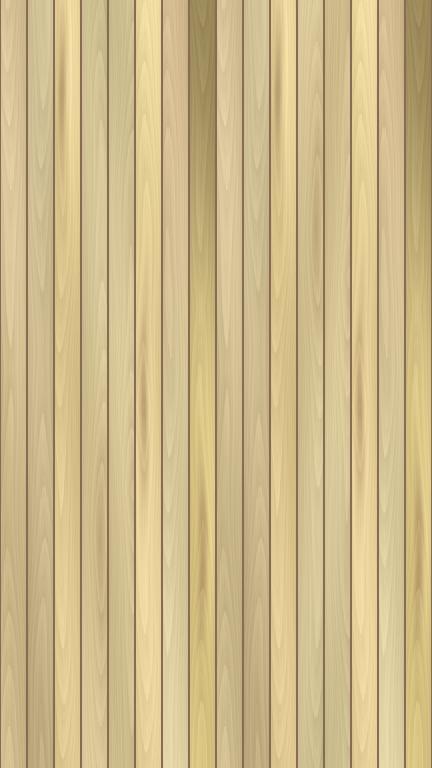
Give the GLSL for this texture, as a Shadertoy shader.

```glsl
#define PLANKS 16.0
#define SEAM_WIDTH 0.075
#define SEAM_COLOR vec3(0.53, 0.42, 0.32)
#define STREAK_COLOR vec3(0.66, 0.54, 0.37)
#define RINGS 9.0
#define RING_BEND 1.15
#define RING_CONTRAST 0.055
#define FIBRE_CONTRAST 0.012
#define TONE_CONTRAST 0.03

// Each board: knot height, knot offset, ring direction, streak strength
const vec4 KNOTS[8] = vec4[8](
    vec4(0.52, 0.35, 1.0, 0.0), vec4(0.54, 0.58, 1.0, 0.0),
    vec4(0.88, 0.28, -1.0, 0.7), vec4(0.30, 0.78, -1.0, 0.45),
    vec4(0.36, 0.90, -1.0, 0.25), vec4(0.47, 0.36, -1.0, 0.65),
    vec4(0.62, 0.25, -1.0, 0.0), vec4(0.60, 0.45, 1.0, 0.7));

const vec3 LOWER[8] = vec3[8](
    vec3(0.81, 0.74, 0.56), vec3(0.78, 0.70, 0.53),
    vec3(0.87, 0.78, 0.56), vec3(0.85, 0.78, 0.59),
    vec3(0.84, 0.77, 0.58), vec3(0.91, 0.82, 0.60),
    vec3(0.87, 0.81, 0.63), vec3(0.87, 0.79, 0.53));

const vec3 UPPER[8] = vec3[8](
    vec3(0.85, 0.77, 0.60), vec3(0.85, 0.79, 0.62),
    vec3(0.91, 0.83, 0.60), vec3(0.81, 0.75, 0.57),
    vec3(0.84, 0.78, 0.60), vec3(0.93, 0.85, 0.62),
    vec3(0.82, 0.72, 0.55), vec3(0.64, 0.57, 0.38));

// Bright at the ring edge, fading inward, with a smoothed jump
float ring(float field) {
    float blur = clamp(1.5 * fwidth(field), 0.001, 1.0);
    float phase = fract(field);
    return (1.0 - phase) * smoothstep(0.0, blur, phase) - 0.4;
}

// Slow irregular drift from layered sines
float drift(float y, float seed) {
    return 0.6 * sin(9.0 * y + seed * 2.3) + 0.4 * sin(21.0 * y + seed * 4.1);
}

vec3 board(float u, float y, int kind) {
    vec4 knot = KNOTS[kind];
    float seed = float(kind) + 1.0;
    float wander = drift(y, seed);
    float across = u - knot.y - 0.09 * wander;
    float along = abs(y - knot.x);

    // Nested tongues that point toward or away from the knot
    float field = knot.z * along - RING_BEND * across * across;
    field = field * RINGS + 0.45 * sin(13.0 * along + seed * 1.7) + seed * 0.37;
    float grain = ring(field) + 0.35 * ring(field * 2.6 + 0.3);

    // Base tone, changing along and across the board
    vec3 color = mix(LOWER[kind], UPPER[kind], smoothstep(0.35, 0.95, y));
    color += TONE_CONTRAST * sin(7.0 * y + seed * 1.9 + 2.2 * u);

    // Long soft dark streak with a pale flank beside it
    float streakY = y - knot.x + 0.16 * (1.0 + knot.z);
    float reach = exp(-70.0 * streakY * streakY);
    float core = exp(-35.0 * across * across);
    float flank = exp(-45.0 * (across - 0.25) * (across - 0.25));
    color = mix(color, STREAK_COLOR, knot.w * reach * core);
    color += 0.06 * knot.w * reach * flank;

    // Fine lengthwise fibres
    float fibre = sin(43.0 * across + 5.0 * y) * sin(19.0 * u - 11.0 * y + seed);
    return color + RING_CONTRAST * grain * vec3(1.0, 1.0, 0.95)
                 + FIBRE_CONTRAST * fibre;
}

void mainImage(out vec4 fragColor, in vec2 fragCoord) {
    vec2 uv = fragCoord / iResolution.xy;
    float x = uv.x * PLANKS;
    float index = floor(x);
    float u = fract(x);

    // Eight boards repeat; two of the second set are turned over
    bool turned = index == 11.0 || index == 12.0;
    float y = turned ? 1.0 - uv.y : uv.y;
    vec3 color = board(u, y, int(mod(index, 8.0)));

    // Seams between boards, with a faint soft shadow
    float edge = min(u, 1.0 - u);
    float pixel = PLANKS / iResolution.x;
    float seam = 1.0 - smoothstep(-0.5, 0.5, (edge - 0.5 * SEAM_WIDTH) / pixel);
    color *= 1.0 - 0.06 * exp(-edge * 14.0);
    fragColor = vec4(mix(color, SEAM_COLOR, seam), 1.0);
}
```
